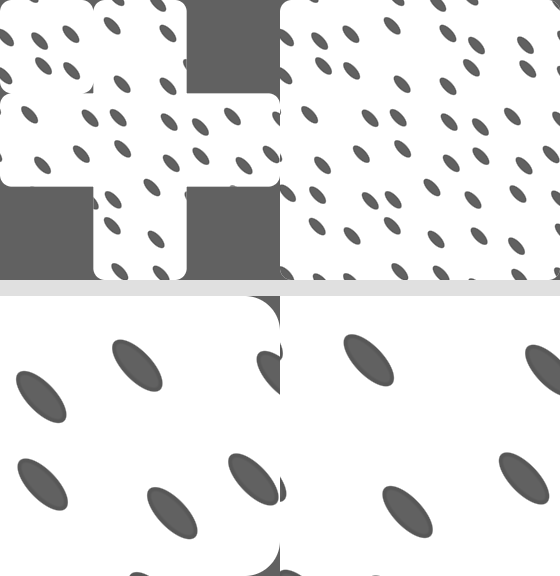
Top: the whole. Bottom: its middle third, enlarged.
Write a WebGL 2 fragment shader that draws this pattern.

```glsl
#version 300 es
precision highp float;
// Draws slanted grey grains on white rounded panels: a cross of tiles beside a full square.

uniform vec2 u_resolution;
out vec4 outColor;

const vec3 WHITE = vec3(1.0);
const vec3 GREY = vec3(0.38);
const vec3 RIM = vec3(0.34);
const float TILE = 1.0 / 3.0;
const float CORNER = 0.042;
const vec2 GRAIN_RADII = vec2(0.0395, 0.0172);
const float GRAIN_ANGLE = -0.81;
const float GRAINS_PER_SIDE = 7.0;
const float JITTER = 0.56;

vec2 hash2(vec2 p) {
  vec3 q = fract(vec3(p.xyx) * vec3(0.1031, 0.1030, 0.0973));
  q += dot(q, q.yzx + 33.33);
  return fract((q.xx + q.yz) * q.zy);
}

vec2 rotate(vec2 p, float angle) {
  float c = cos(angle), s = sin(angle);
  return vec2(c * p.x + s * p.y, c * p.y - s * p.x);
}

float roundedBox(vec2 p, vec2 halfSize, float radius) {
  vec2 q = abs(p) - halfSize + radius;
  return length(max(q, 0.0)) + min(max(q.x, q.y), 0.0) - radius;
}

float ellipse(vec2 p, vec2 radii) {
  float k = length(p / radii);
  float slope = length(p / (radii * radii));
  return k * (k - 1.0) / max(slope, 0.001);
}

float coverage(float dist, float pixel) {
  return clamp(0.5 - dist / pixel, 0.0, 1.0);
}

float panel(vec2 p, vec2 center, vec2 size, float pixel) {
  return coverage(roundedBox(p - center, 0.5 * size, CORNER), pixel);
}

// Distance to the nearest grain of a jittered grid
float grains(vec2 p, float perSide) {
  vec2 cell = floor(p * perSide);
  float nearest = 1.0;
  for (int y = -1; y <= 1; y++) {
    for (int x = -1; x <= 1; x++) {
      vec2 id = cell + vec2(x, y);
      vec2 offset = 0.5 + JITTER * (hash2(id + 17.0) - 0.5);
      vec2 center = (id + offset) / perSide;
      vec2 local = rotate(p - center, GRAIN_ANGLE);
      nearest = min(nearest, ellipse(local, GRAIN_RADII));
    }
  }
  return nearest;
}

void main() {
  vec2 p = gl_FragCoord.xy / u_resolution.y;
  float pixel = 1.0 / u_resolution.y;

  // Adding coverages keeps touching panels free of seams
  float paper = panel(p, vec2(0.5 * TILE, 2.5 * TILE), vec2(TILE), pixel);
  paper += panel(p, vec2(0.5), vec2(TILE, 1.0), pixel);
  paper += panel(p, vec2(0.5), vec2(1.0, TILE), pixel);
  paper += panel(p, vec2(1.5, 0.5), vec2(1.0), pixel);
  vec3 color = mix(GREY, WHITE, min(paper, 1.0));

  // Both squares share one scatter, shifted so edges cut some grains
  vec2 square = vec2(fract(p.x), p.y);
  float dist = grains(square + vec2(3.07, 5.06), GRAINS_PER_SIDE);
  vec3 grainColor = mix(GREY, RIM, smoothstep(-0.007, -0.003, dist));
  float ink = coverage(dist, 1.3 * pixel) * min(paper, 1.0);
  color = mix(color, grainColor, ink);

  outColor = vec4(color, 1.0);
}
```
